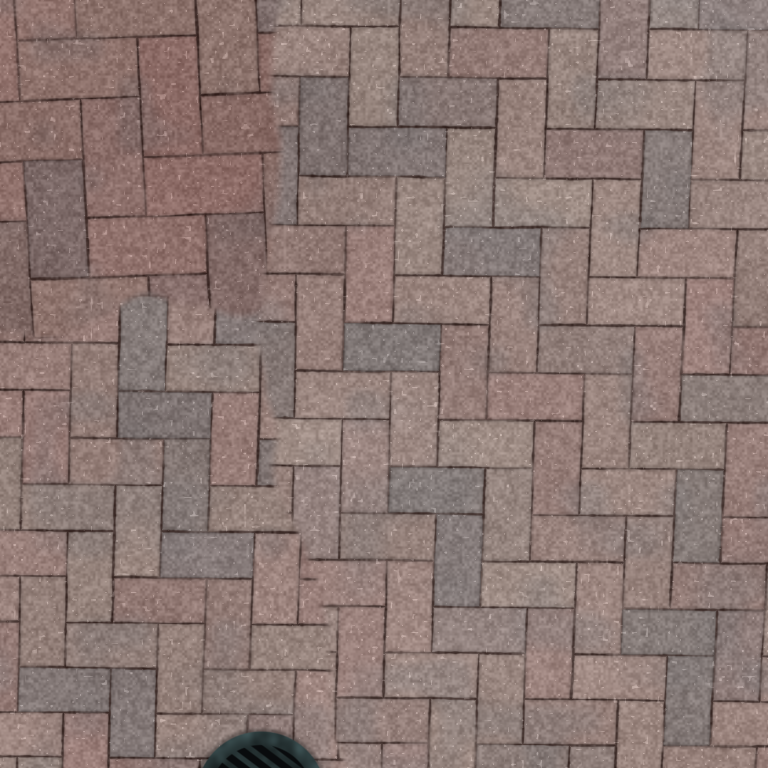
Give the GLSL for this texture, as a Shadertoy shader.

```glsl
// Weathered herringbone brick paving with a round drain at the lower edge.
// Three patches of a 2:1 herringbone lattice, each with its own pitch and
// slant, are blended along ragged seams; hashes and noise tint and wear them.

// Patch layout: anchor is the upper left corner of one horizontal brick
const vec2  RIGHT_ANCHOR = vec2(0.513, 0.642);
const vec2  LOWER_ANCHOR = vec2(0.1536, 0.491);
const vec2  UPPER_ANCHOR = vec2(0.186, 0.7956);
const float RIGHT_PITCH = 0.0634;          // brick width; length is twice this
const float LOWER_PITCH = 0.0616;
const float UPPER_PITCH = 0.0778;
const vec2  MAIN_SLANT = vec2(-0.025, 0.010);
const vec2  UPPER_SLANT = vec2(0.050, -0.035);
const float PERSPECTIVE = 0.004;           // pitch gained per unit of height
const float SEAM_BLUR = 0.009;

// Joints and surface
const float JOINT_HALF = 0.0013;
const float JOINT_SHADE = 0.006;
const float JITTER = 0.014;                // brick displacement, in brick widths
const float GRAIN = 0.19;
const float SPECK = 0.13;

const vec3 ROSE  = vec3(0.595, 0.490, 0.470);
const vec3 TAN   = vec3(0.595, 0.530, 0.500);
const vec3 SLATE = vec3(0.485, 0.465, 0.465);
const vec3 JOINT = vec3(0.270, 0.205, 0.190);
const vec3 UPPER_TINT = vec3(0.930, 0.865, 0.860);
const vec3 LOWER_TINT = vec3(0.985, 0.975, 0.975);

// Drain
const vec2  DRAIN_CENTER = vec2(0.340, -0.037);
const float DRAIN_RADIUS = 0.0845;
const float GRATE_RADIUS = 0.0670;
const float SLOT_PITCH = 0.0165;
const vec3  IRON = vec3(0.180, 0.240, 0.245);
const vec3  HOLE = vec3(0.035, 0.045, 0.050);

float hash(vec2 p) {
    vec3 q = fract(vec3(p.xyx) * 0.1031);
    q += dot(q, q.yzx + 33.33);
    return fract((q.x + q.y) * q.z);
}

float noise(vec2 p) {
    vec2 i = floor(p), f = fract(p);
    f = f * f * (3.0 - 2.0 * f);
    return mix(mix(hash(i), hash(i + vec2(1, 0)), f.x),
               mix(hash(i + vec2(0, 1)), hash(i + vec2(1, 1)), f.x), f.y);
}

// One herringbone patch: flat brick colour with its joints
vec3 herringbone(vec2 p, vec2 anchor, float pitch, vec2 slant, float seed, float px) {
    vec2 d = p - anchor;
    d += slant * d.yx;
    d += 0.0012 * (vec2(noise(p * 23.0), noise(p * 23.0 + 50.0)) - 0.5);
    float size = pitch + PERSPECTIVE * d.y;
    vec2 g = d / size + vec2(0.0, 1.0);
    vec2 cell = floor(g);

    // The diagonal index tells which half of which brick covers this cell
    float k = mod(cell.x - cell.y, 4.0);
    bool flatBrick = k < 1.5;
    vec2 id = cell;
    if (k > 0.5 && flatBrick) id.x -= 1.0;
    if (k > 2.5) id.y += 1.0;
    vec2 center = id + (flatBrick ? vec2(1.0, 0.5) : vec2(0.5, 0.0));
    vec2 extent = flatBrick ? vec2(1.0, 0.5) : vec2(0.5, 1.0);
    vec2 key = id + seed + 100.0;
    vec2 shift = JITTER * (vec2(hash(key + 7.3), hash(key + 19.7)) - 0.5);
    vec2 inset = extent - abs(g - center - shift);
    float edge = min(inset.x, inset.y) * size;

    // Colour varies between bricks and drifts within each one
    float hue = hash(key);
    vec3 brick = mix(ROSE, TAN, hash(key + 41.0));
    brick = mix(brick, SLATE, 0.75 * smoothstep(0.68, 0.98, hue));
    brick *= 0.97 + 0.07 * hash(key + 73.0);
    brick = mix(brick, SLATE, 0.35 * smoothstep(0.55, 0.9, noise(p * 17.0 + seed)));

    // Ragged joint with a soft shaded lip
    float width = JOINT_HALF * (0.55 + 0.9 * noise(p * 140.0 + seed));
    float gap = 1.0 - smoothstep(width - px, width + px, edge);
    float wear = 0.45 + 0.55 * smoothstep(0.2, 0.6, noise(p * 26.0 + seed));
    brick *= 1.0 - 0.13 * (1.0 - smoothstep(0.0, JOINT_SHADE, edge));
    return mix(brick, JOINT, gap * wear);
}

void mainImage(out vec4 fragColor, in vec2 fragCoord) {
    float px = 1.0 / iResolution.y;
    vec2 p = fragCoord * px;

    // Patches
    vec3 right = herringbone(p, RIGHT_ANCHOR, RIGHT_PITCH, MAIN_SLANT, 0.0, px);
    vec3 lower = herringbone(p, LOWER_ANCHOR, LOWER_PITCH, MAIN_SLANT, 31.0, px) * LOWER_TINT;
    vec3 upper = herringbone(p, UPPER_ANCHOR, UPPER_PITCH, UPPER_SLANT, 67.0, px) * UPPER_TINT;

    // Ragged seams
    float ragX = 0.035 * (noise(vec2(p.y * 16.0, 3.0)) - 0.5);
    float ragY = 0.035 * (noise(vec2(p.x * 16.0, 9.0)) - 0.5);
    float seamX = 0.35 + 0.09 * (1.0 - smoothstep(0.12, 0.42, p.y)) + ragX;
    float seamY = 0.565 + 0.035 * smoothstep(0.05, 0.2, p.x) + ragY;
    vec3 left = mix(lower, upper, smoothstep(-SEAM_BLUR, SEAM_BLUR, p.y - seamY));
    vec3 col = mix(left, right, smoothstep(-SEAM_BLUR, SEAM_BLUR, p.x - seamX));

    // Stone grain, pale specks and broad stains
    float grain = 0.6 * noise(p * 310.0) + 0.4 * noise(p * 150.0 + 17.0) - 0.5;
    col += GRAIN * grain + 0.05 * (noise(p * 7.0 + 5.0) - 0.5);
    col += SPECK * smoothstep(0.86, 0.97, noise(p * 210.0 + 90.0));

    // Drain: iron rim around a slotted grate
    vec2 q = p - DRAIN_CENTER;
    float r = length(q);
    float slot = abs(fract(dot(q, vec2(0.6, 0.8)) / SLOT_PITCH) - 0.5) * SLOT_PITCH;
    float hole = smoothstep(-px, px, slot - 0.0035) * smoothstep(px, -px, r - GRATE_RADIUS);
    vec3 iron = IRON * (0.7 + 0.6 * noise(p * 90.0));
    iron *= 0.75 + 0.35 * smoothstep(GRATE_RADIUS, DRAIN_RADIUS, r);
    col *= 1.0 - 0.3 * smoothstep(0.008, 0.0, r - DRAIN_RADIUS);
    col = mix(col, mix(iron, HOLE, hole), smoothstep(px, -px, r - DRAIN_RADIUS));

    fragColor = vec4(clamp(col, 0.0, 1.0), 1.0);
}
```
